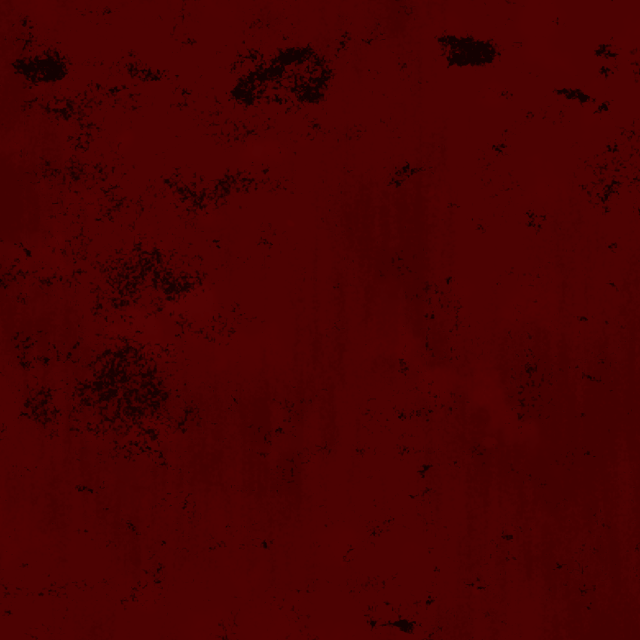
This texture is drawn by a three.js fragment shader. Its source:

```glsl
// Dark red painted metal with worn, speckled black patches and faint vertical streaks
varying vec2 vUv;

const vec3 PAINT = vec3(0.302, 0.008, 0.008);
const vec3 SHADE = vec3(0.262, 0.004, 0.004);
const vec3 SCUFF = vec3(0.345, 0.012, 0.012);
const vec3 GRIME = vec3(0.065, 0.004, 0.004);

float hash(vec2 p) {
  vec3 q = fract(vec3(p.xyx) * 0.1031);
  q += dot(q, q.yzx + 33.33);
  return fract((q.x + q.y) * q.z);
}

float noise(vec2 p) {
  vec2 cell = floor(p);
  vec2 f = fract(p);
  f = f * f * (3.0 - 2.0 * f);
  float low = mix(hash(cell), hash(cell + vec2(1.0, 0.0)), f.x);
  float high = mix(hash(cell + vec2(0.0, 1.0)), hash(cell + vec2(1.0, 1.0)), f.x);
  return mix(low, high, f.y);
}

float fbm(vec2 p) {
  float sum = 0.0;
  float weight = 0.5;
  for (int i = 0; i < 5; i++) {
    sum += weight * noise(p);
    p = mat2(0.96, 0.28, -0.28, 0.96) * p * 2.03 + 17.3;
    weight *= 0.5;
  }
  return sum / 0.97;
}

// Soft ellipse marking where the paint is worn
float wornArea(vec2 p, vec2 centre, vec2 radius) {
  return 1.0 - smoothstep(0.35, 1.1, length((p - centre) / radius));
}

// Small raised blemishes scattered over the sheet
float blemishes(vec2 p) {
  float sum = 0.0;
  for (int i = 0; i < 7; i++) {
    float id = float(i);
    vec2 centre = vec2(hash(vec2(id, 3.0)), hash(vec2(id, 8.0)) * 0.7);
    float radius = mix(0.008, 0.017, hash(vec2(id, 5.0)));
    sum += 1.0 - smoothstep(0.4 * radius, radius, length(p - centre));
  }
  return min(sum, 1.0);
}

void main() {
  vec2 p = vUv;
  vec2 warp = vec2(fbm(p * 9.0 + 4.0), fbm(p * 9.0 + 41.0)) - 0.5;
  vec2 q = p + 0.09 * warp;

  // Noise layers, from broad clumps to fine grain
  float clump = fbm(p * vec2(17.0, 21.0) + 2.0 * warp);
  float flake = fbm(p * vec2(24.0, 34.0) + 60.0);
  float streak = fbm(p * vec2(75.0, 9.0) + 20.0);
  float grain = noise(p * 210.0) * 0.55 + noise(p * 390.0 + 9.0) * 0.45;

  // Speckled wear: left side, right side, and a thin haze above
  float left = max(wornArea(q, vec2(0.19, 0.56), vec2(0.25, 0.14)),
                   wornArea(q, vec2(0.21, 0.38), vec2(0.26, 0.10)));
  float right = wornArea(q, vec2(0.76, 0.42), vec2(0.20, 0.16));
  float haze = wornArea(q, vec2(0.24, 0.80), vec2(0.32, 0.17));
  float speckleMask = max(max(left, 0.85 * right), 0.65 * haze);
  float texture = mix(clump, 0.5 * (clump + streak), right);
  float speckle = 0.62 * texture + 0.38 * grain + 0.16 * speckleMask;
  float wear = 0.85 * smoothstep(0.65, 0.87, speckle);

  // Crisp black flakes: the upper band and a few isolated marks
  float band = wornArea(q, vec2(0.41, 0.88), vec2(0.17, 0.10));
  band = max(band, wornArea(q, vec2(0.11, 0.91), vec2(0.14, 0.04)));
  band = max(band, wornArea(q, vec2(0.76, 0.915), vec2(0.13, 0.03)));
  band = max(band, wornArea(q, vec2(0.955, 0.89), vec2(0.018, 0.07)));
  band = max(band, wornArea(q, vec2(0.92, 0.835), vec2(0.05, 0.012)));
  band = max(band, wornArea(q, vec2(0.67, 0.08), vec2(0.015, 0.04)));
  band = max(band, wornArea(q, vec2(0.645, 0.035), vec2(0.03, 0.014)));
  float chips = 0.7 * flake + 0.3 * grain + 0.20 * band + 0.05 * left;
  wear = max(wear, 0.95 * smoothstep(0.665, 0.82, chips));

  // Painted ground with broad mottling, faint streaks and grain
  float mottle = fbm(p * vec2(5.0, 3.5) + 12.0);
  float tone = 0.55 * mottle + 0.25 * streak + 0.20 * grain;
  vec3 colour = mix(SHADE, PAINT, smoothstep(0.33, 0.53, tone));
  float scuff = smoothstep(0.55, 0.75, fbm(p * 13.0 + 80.0));
  scuff *= 0.25 + 0.4 * speckleMask;
  colour = mix(colour, SCUFF, max(scuff, 0.45 * blemishes(q)));

  gl_FragColor = vec4(mix(colour, GRIME, wear), 1.0);
}
```
